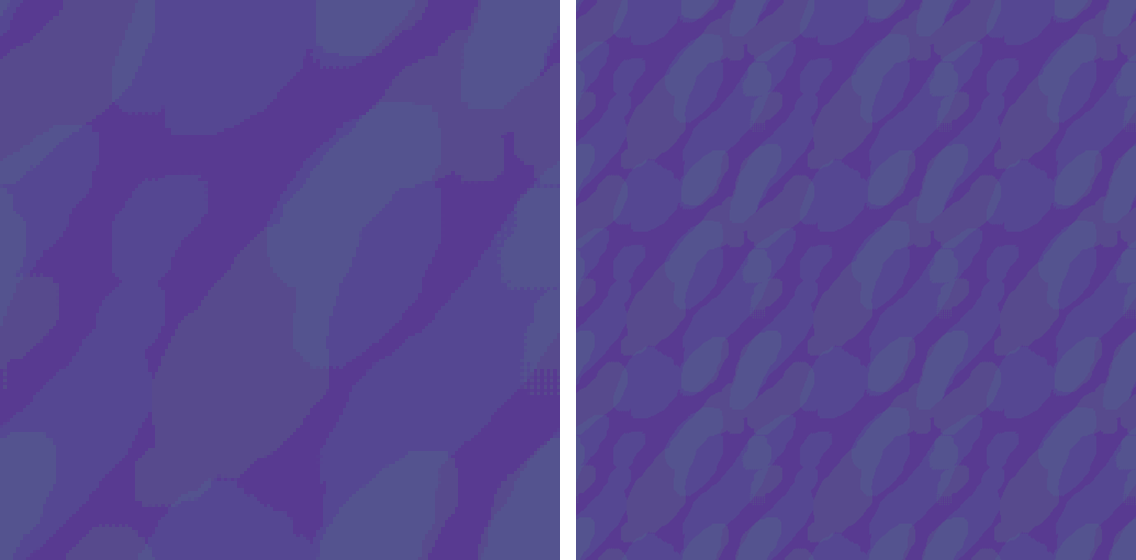
Left: one tile. Right: repeated 3 by 3.
Give the GLSL for this texture, as a Shadertoy shader.

```glsl
// Blocky diagonal camouflage: two unrelated masks of slanted blobs overlap,
// giving four muted violet tones. Both come from a wrapping noise, widened by a
// rounded square so that blobs get flat sides, then drawn on a fine cell grid.

const vec3 PURPLE = vec3(0.345, 0.227, 0.569);  // neither mask
const vec3 INDIGO = vec3(0.335, 0.280, 0.573);  // first mask only
const vec3 MAUVE  = vec3(0.341, 0.290, 0.553);  // second mask only
const vec3 SLATE  = vec3(0.329, 0.325, 0.561);  // both masks

const float CELLS = 170.0;             // blocks along each side
const vec2 ORIGIN = vec2(0.464, 0.80); // where the tile is cut
const float SPREAD = 0.036;            // half width of the widening square
const int REACH = 3;                   // samples from its centre to its side
const vec2 LEVELS = vec2(0.50, 0.75);  // higher levels leave smaller blobs
const float EDGE = 0.006;
const float BEND_DETAIL = 0.7;         // strength of the broad ripples
const float BEND_REPEATS = 2.0;
const float ROUGH_DETAIL = 0.35;       // strength of the fine ripples
const float ROUGH_REPEATS = 7.0;
const float WARP = 0.016;
const float TAU = 6.2831853;

// Slanted lattice: whole-number rows make it wrap on the unit square.
const vec2 ACROSS = vec2(7.0, -6.0);
const vec2 ALONG = vec2(3.0, 2.0);
const float NODES = 32.0;               // distinct nodes, the determinant
const vec2 NODE_STEP = vec2(1.0, 19.0); // numbers the nodes consistently

// One random value per mask
vec2 hash(float node, float seed) {
    return fract(sin(node * 12.9898 + seed + vec2(78.233, 37.719)) * 43758.5453);
}

vec2 nodeValue(vec2 node, float seed) {
    return hash(mod(dot(node, NODE_STEP), NODES), seed);
}

vec2 slantedNoise(vec2 p, float seed) {
    vec2 q = vec2(dot(p, ACROSS), dot(p, ALONG));
    vec2 i = floor(q);
    vec2 f = fract(q);
    f = f * f * (3.0 - 2.0 * f);
    vec2 low = mix(nodeValue(i, seed), nodeValue(i + vec2(1, 0), seed), f.x);
    vec2 high = mix(nodeValue(i + vec2(0, 1), seed), nodeValue(i + vec2(1, 1), seed), f.x);
    return mix(low, high, f.y);
}

// Mean, deviation and correlation of the node values keep the shares steady
void nodeStatistics(out vec2 mean, out vec2 deviation, out float correlation) {
    vec2 sum = vec2(0.0), squares = vec2(0.0);
    float products = 0.0;
    for (float k = 0.0; k < NODES; k++) {
        vec2 v = hash(k, 0.0);
        sum += v;
        squares += v * v;
        products += v.x * v.y;
    }
    mean = sum / NODES;
    deviation = sqrt(squares / NODES - mean * mean);
    correlation = (products / NODES - mean.x * mean.y) / (deviation.x * deviation.y);
}

// Largest field values within a square whose corners are cut
vec2 blobMasks(vec2 p) {
    vec2 mean, deviation;
    float correlation;
    nodeStatistics(mean, deviation, correlation);
    float rescale = inversesqrt(1.0 - correlation * correlation);

    vec2 peak = vec2(-9.0);
    for (int y = -REACH; y <= REACH; y++) {
        for (int x = -REACH; x <= REACH; x++) {
            if (abs(x) + abs(y) == 2 * REACH) continue;
            vec2 s = p + vec2(x, y) * SPREAD / float(REACH);
            vec2 bend = WARP * sin(TAU * (s.yx * vec2(2.0, 3.0) + 0.37));
            vec2 field = (slantedNoise(s + bend, 0.0) - mean) / deviation;
            field.y = (field.y - correlation * field.x) * rescale;
            field += BEND_DETAIL * (slantedNoise(s * BEND_REPEATS, 5.0) - 0.5);
            field += ROUGH_DETAIL * (slantedNoise(s * ROUGH_REPEATS, 9.0) - 0.5);
            peak = max(peak, field);
        }
    }
    return smoothstep(LEVELS - EDGE, LEVELS + EDGE, peak);
}

void mainImage(out vec4 fragColor, in vec2 fragCoord) {
    vec2 uv = fragCoord / iResolution.xy;
    vec2 block = (floor(uv * CELLS) + 0.5) / CELLS;
    vec2 masks = blobMasks(block + ORIGIN);

    vec3 withoutSecond = mix(PURPLE, INDIGO, masks.x);
    vec3 withSecond = mix(MAUVE, SLATE, masks.x);
    fragColor = vec4(mix(withoutSecond, withSecond, masks.y), 1.0);
}
```
